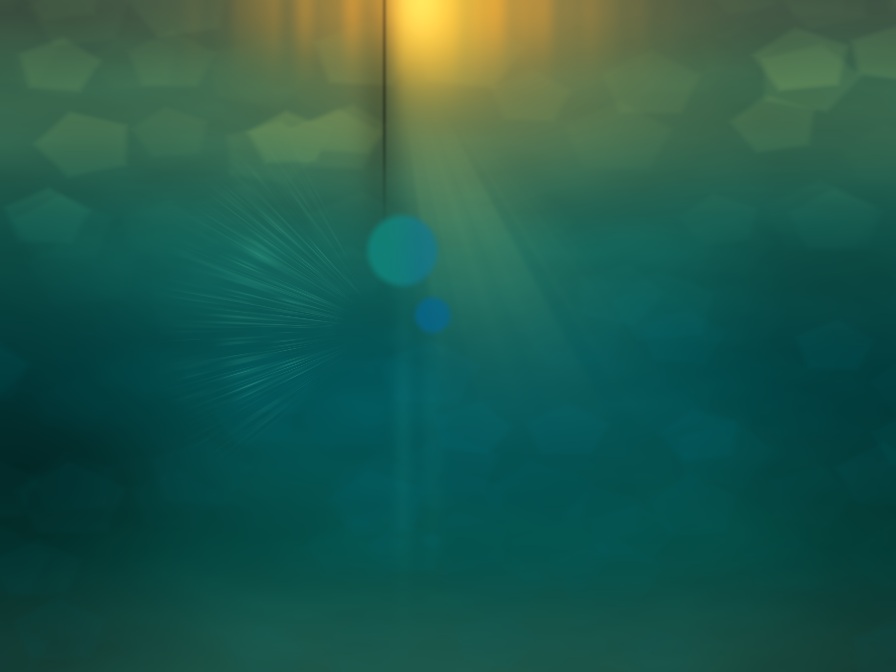
Give the GLSL for this background, as a Shadertoy shader.

```glsl
float hash(vec2 p) {
    return fract(sin(dot(p, vec2(127.1, 311.7))) * 43758.5453);
}

float noise(vec2 p) {
    vec2 i = floor(p), f = fract(p);
    f = f * f * (3.0 - 2.0 * f);
    return mix(mix(hash(i), hash(i + vec2(1, 0)), f.x),
               mix(hash(i + vec2(0, 1)), hash(i + 1.0), f.x), f.y);
}

float fbm(vec2 p) {
    float sum = 0.0, amp = 0.5;
    for (int i = 0; i < 4; i++) {
        sum += amp * noise(p);
        p = p * 2.03 + 7.1;
        amp *= 0.5;
    }
    return sum;
}

float gauss(vec2 p, vec2 size) {
    p /= size;
    return exp(-dot(p, p));
}

// Distance to the side of a regular pentagon, as a radius
float pentagon(vec2 p, float turn) {
    float sector = 6.28318 / 5.0;
    float a = atan(p.y, p.x) + turn;
    return length(p) * cos(a - sector * floor(a / sector + 0.5));
}

// Scattered wide pentagons with faint rims
float bokeh(vec2 p, vec2 cell, float seed) {
    float light = 0.0;
    vec2 home = floor(p / cell);
    for (int j = -1; j <= 1; j++)
    for (int i = -1; i <= 1; i++) {
        vec2 id = home + vec2(i, j);
        vec2 center = (id + 0.2 + 0.6 * vec2(hash(id + seed), hash(id + seed + 5.3))) * cell;
        float size = mix(0.03, 0.046, hash(id + seed + 9.7));
        float d = pentagon((p - center) / vec2(1.5, 1.0), 0.6 * hash(id + seed + 2.9)) - size;
        float strength = smoothstep(0.15, 1.0, hash(id + seed + 13.1));
        float rim = exp(-pow(d / 0.004, 2.0));
        light += strength * (smoothstep(0.006, -0.006, d) + 0.2 * rim);
    }
    return light;
}

void mainImage(out vec4 fragColor, in vec2 fragCoord) {
    vec2 p = fragCoord / iResolution.y;
    p.x += 0.6667 - 0.5 * iResolution.x / iResolution.y;

    // Water, from the dim floor to the olive surface
    vec3 col = mix(vec3(0.11, 0.34, 0.29), vec3(0.02, 0.31, 0.28), smoothstep(0.0, 0.2, p.y));
    col = mix(col, vec3(0.01, 0.33, 0.33), smoothstep(0.2, 0.45, p.y));
    col = mix(col, vec3(0.07, 0.39, 0.35), smoothstep(0.42, 0.68, p.y));
    col = mix(col, vec3(0.22, 0.41, 0.31), smoothstep(0.62, 0.84, p.y));
    col = mix(col, vec3(0.23, 0.31, 0.25), smoothstep(0.86, 1.0, p.y));

    // Darker sides and drifting bands
    float side = smoothstep(0.25, 0.68, abs(p.x - 0.66));
    col *= 1.0 - 0.28 * side * smoothstep(0.9, 0.5, p.y);
    col *= 1.0 - 0.28 * gauss(p - vec2(0.05, 0.31), vec2(0.32, 0.16));
    col *= 0.88 + 0.26 * fbm(p * vec2(3.5, 10.0));
    col = mix(col, vec3(0.0, 0.34, 0.38), 0.4 * gauss(p - vec2(0.7, 0.37), vec2(0.36, 0.17)));

    // Soft lens shapes: gold-green above, blue-teal below
    vec3 bokehTint = mix(vec3(0.0, 0.40, 0.45), vec3(0.13, 0.48, 0.41), smoothstep(0.45, 0.65, p.y));
    bokehTint = mix(bokehTint, vec3(0.42, 0.58, 0.36), smoothstep(0.65, 0.84, p.y));
    float upperBand = exp(-pow((p.y - 0.81) / 0.14, 2.0));
    float lowerBand = gauss(p - vec2(0.85, 0.39), vec2(0.45, 0.17));
    float shapes = bokeh(p, vec2(0.16, 0.105), 1.0) + 0.7 * bokeh(p + 0.37, vec2(0.14, 0.12), 31.0);
    col = mix(col, bokehTint, clamp(shapes * (0.07 + 0.36 * upperBand + 0.22 * lowerBand), 0.0, 0.65));

    // Shafts fanning down and to the right
    vec2 q = p - vec2(0.585, 0.97);
    float slope = q.x / max(-q.y, 0.03);
    float shafts = 0.5 + 0.35 * noise(vec2(slope * 12.0, 2.0)) + 0.2 * noise(vec2(slope * 34.0, 5.0));
    float fan = smoothstep(-0.05, 0.25, slope) * smoothstep(0.95, 0.35, slope);
    fan *= smoothstep(0.08, 0.3, -q.y) * smoothstep(0.72, 0.2, -q.y);
    col += vec3(0.16, 0.13, 0.06) * fan * shafts;

    // Fine faint hairs radiating to the left
    vec2 h = p - vec2(0.58, 0.51);
    float r = length(h), a = atan(h.y, -h.x);
    float hair = pow(noise(vec2(a * 50.0, r * 9.0)), 5.0) + pow(noise(vec2(a * 95.0, r * 13.0)), 6.0);
    hair *= smoothstep(0.05, 0.13, r) * smoothstep(0.37, 0.2, r);
    hair *= smoothstep(-0.75, -0.4, a) * smoothstep(1.2, 0.8, a);
    col += vec3(0.07, 0.11, 0.08) * hair;

    // Sunlight through the surface, with hanging streaks
    vec2 s = p - vec2(0.625, 1.0);
    float streaks = 0.45 + 0.75 * noise(vec2(p.x * 42.0, p.y * 2.0));
    col = mix(col, vec3(0.60, 0.54, 0.29), 0.8 * gauss(s - vec2(0.07, 0.0), vec2(0.27, 0.23)));
    col = mix(col, vec3(0.90, 0.63, 0.22), clamp(streaks * gauss(s, vec2(0.21, 0.085)), 0.0, 1.0));
    float core = gauss(s - vec2(0.01, 0.0), vec2(0.085, 0.12)) * smoothstep(-0.06, -0.02, s.x);
    col = mix(col, vec3(1.0, 0.80, 0.25), core);
    col += vec3(0.06, 0.11, 0.12) * gauss(s, vec2(0.04, 0.06));

    // Dark thread and the shade beside it
    float thread = exp(-pow((p.x - 0.572) / 0.003, 2.0)) * smoothstep(0.62, 0.85, p.y);
    float shade = gauss(p - vec2(0.565, 0.82), vec2(0.03, 0.15));
    col *= 1.0 - 0.27 * thread - 0.2 * shade;

    // Pale columns under the sun
    float columns = gauss(p - vec2(0.60, 0.36), vec2(0.014, 0.2)) + 0.7 * gauss(p - vec2(0.645, 0.36), vec2(0.018, 0.18));
    col += vec3(0.015, 0.035, 0.03) * columns;

    // Two soft lens discs
    float large = smoothstep(0.06, 0.044, length(p - vec2(0.599, 0.627)));
    vec3 largeTint = mix(vec3(0.06, 0.54, 0.50), vec3(0.07, 0.47, 0.56), smoothstep(0.57, 0.64, p.x));
    col = mix(col, largeTint, 0.75 * large);
    float small = smoothstep(0.033, 0.019, length(p - vec2(0.644, 0.531)));
    col = mix(col, vec3(0.02, 0.40, 0.56), 0.75 * small);

    fragColor = vec4(clamp(col, 0.0, 1.0), 1.0);
}
```
